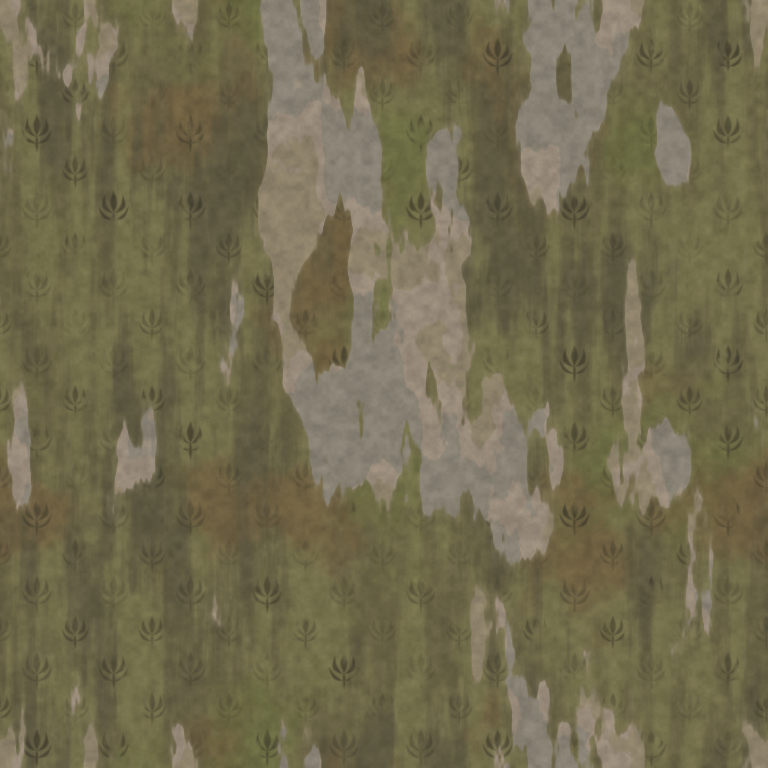
Give the GLSL for this texture, as a WebGL 2 fragment shader.

```glsl
#version 300 es
precision highp float;
// Aged olive wallpaper: faint half-drop tulip motifs on a streaked ground,
// torn away in tall ragged strips that bare pinkish plaster and grey backing.
// All noise wraps at the canvas edge, so the whole sheet tiles.

uniform vec2 u_resolution;
out vec4 fragColor;

const float PI = 3.14159265;
const float REPEATS = 10.0;               // motif cells across and down
const vec2 MOTIF_ORIGIN = vec2(0.48, 0.29);
const float TEAR_LEVEL = 0.645;           // higher leaves more paper
const float TEAR_SOFTNESS = 0.012;
const vec2 TEAR_SCALE = vec2(17.0, 5.0);
const float STRIP_X = 0.39;               // the one long torn strip
const float STRIP_BIAS = 0.27;

const vec3 OLIVE = vec3(0.415, 0.388, 0.270);
const vec3 OLIVE_LIGHT = vec3(0.455, 0.438, 0.295);
const vec3 MOSS = vec3(0.415, 0.425, 0.255);
const vec3 UMBER = vec3(0.430, 0.360, 0.245);
const vec3 SHADE = vec3(0.350, 0.335, 0.250);
const vec3 INK = vec3(0.235, 0.220, 0.165);
const vec3 WORN = vec3(0.530, 0.490, 0.385);
const vec3 PLASTER = vec3(0.595, 0.540, 0.475);
const vec3 BACKING = vec3(0.520, 0.500, 0.450);

float hash(vec2 cell, float seed) {
    uvec3 v = uvec3(cell.x, cell.y, seed) * uvec3(1597u, 51749u, 7919u);
    uint h = (v.x ^ v.y ^ v.z) * 747796405u + 289133u;
    h = ((h >> 15) ^ h) * 277803737u;
    h = ((h >> 13) ^ h) * 668265263u;
    return float((h >> 16) & 65535u) / 65535.0;
}

// Value noise with a whole number of cells over the canvas.
float noise(vec2 uv, vec2 cells, float seed) {
    vec2 p = uv * cells;
    vec2 i = floor(p);
    vec2 f = smoothstep(0.0, 1.0, p - i);
    vec2 a = mod(i, cells);
    vec2 b = mod(i + 1.0, cells);
    return mix(mix(hash(a, seed), hash(vec2(b.x, a.y), seed), f.x),
               mix(hash(vec2(a.x, b.y), seed), hash(b, seed), f.x), f.y);
}

float fbm(vec2 uv, vec2 cells, float seed) {
    float sum = 0.0, weight = 0.516;
    for (int i = 0; i < 5; i++) {
        sum += weight * noise(uv, cells, seed + float(i));
        cells *= 2.0;
        weight *= 0.5;
    }
    return sum;
}

// Distance to a curved leaf from a to b, pointed at both ends.
float blade(vec2 p, vec2 a, vec2 b, float bend, float width) {
    vec2 d = b - a;
    float t = clamp(dot(p - a, d) / dot(d, d), 0.0, 1.0);
    float swell = sin(PI * t);
    return length(p - a - d * t - vec2(d.y, -d.x) * bend * swell) - width * swell;
}

// Tulip: bud, two side petals, stem and two spreading leaves.
float tulip(vec2 p) {
    p.x = abs(p.x);
    float d = blade(p, vec2(0.0, -0.06), vec2(0.0, 0.21), 0.0, 0.042);
    d = min(d, blade(p, vec2(0.01, -0.07), vec2(0.12, 0.16), 0.22, 0.030));
    d = min(d, blade(p, vec2(0.0, -0.16), vec2(0.19, 0.01), 0.16, 0.020));
    return min(d, blade(p, vec2(0.0, -0.26), vec2(0.0, -0.04), 0.0, 0.018));
}

// Ink coverage of both half-drop rows, each motif faded by its own amount.
float motifs(vec2 uv, float pixel) {
    float ink = 0.0;
    for (int k = 0; k < 2; k++) {
        float drop = float(k);
        vec2 p = uv * REPEATS - MOTIF_ORIGIN - 0.5 * drop + 0.5;
        vec2 cell = mod(floor(p), REPEATS);
        float strength = mix(0.22, 0.75, pow(hash(cell, 70.0 + drop), 1.6));
        float d = tulip((fract(p) - 0.5) * (1.0 + 0.12 * drop));
        float edge = pixel * REPEATS + 0.008;
        ink += (1.0 - smoothstep(-edge, edge, d)) * strength * (1.0 - 0.25 * drop);
    }
    return ink;
}

// Field that exceeds TEAR_LEVEL where paper is missing.
float tearField(vec2 uv) {
    float reach = smoothstep(0.38, 0.52, uv.y) + 0.7 * smoothstep(0.25, 0.0, uv.y);
    float halfWidth = mix(0.045, 0.068, uv.y);
    float strip = 1.0 - smoothstep(0.015, halfWidth, abs(uv.x - STRIP_X));
    return fbm(uv, TEAR_SCALE, 11.0) + STRIP_BIAS * strip * min(reach, 1.0);
}

void main() {
    vec2 uv = gl_FragCoord.xy / u_resolution;
    float pixel = 1.0 / min(u_resolution.x, u_resolution.y);
    float streak = fbm(uv, vec2(50.0, 6.0), 21.0);
    float blotch = fbm(uv, vec2(6.0, 5.0), 31.0);
    float grain = fbm(uv, vec2(90.0), 41.0) - 0.5;
    float tear = tearField(uv);

    // Paper ground: streaks, moss and umber stains, printed motifs.
    vec3 paper = mix(OLIVE, OLIVE_LIGHT, smoothstep(0.36, 0.64, streak));
    paper = mix(paper, MOSS, 0.7 * smoothstep(0.52, 0.72, blotch));
    paper = mix(paper, UMBER, 0.75 * smoothstep(0.54, 0.72, fbm(uv, vec2(7.0, 6.0), 51.0)));
    paper = mix(paper, SHADE, 0.8 * smoothstep(0.48, 0.30, blotch * 0.6 + streak * 0.4));
    float wear = smoothstep(0.25, 0.55, fbm(uv, vec2(60.0, 40.0), 61.0));
    paper = mix(paper, INK, motifs(uv, pixel) * wear);
    paper = mix(paper, WORN, 0.35 * smoothstep(TEAR_LEVEL - 0.05, TEAR_LEVEL, tear));

    // Bare wall: plaster with scraps of grey backing and stained film.
    float scraps = fbm(uv, vec2(16.0, 9.0), 81.0);
    vec3 wall = mix(PLASTER, BACKING, 0.85 * smoothstep(0.54, 0.57, scraps));
    wall = mix(wall, WORN, 0.7 * smoothstep(0.42, 0.38, scraps));

    float bare = smoothstep(-TEAR_SOFTNESS, TEAR_SOFTNESS, tear - TEAR_LEVEL);
    vec3 color = mix(paper, wall, bare) * (1.0 + 0.26 * grain);
    fragColor = vec4(color, 1.0);
}
```
